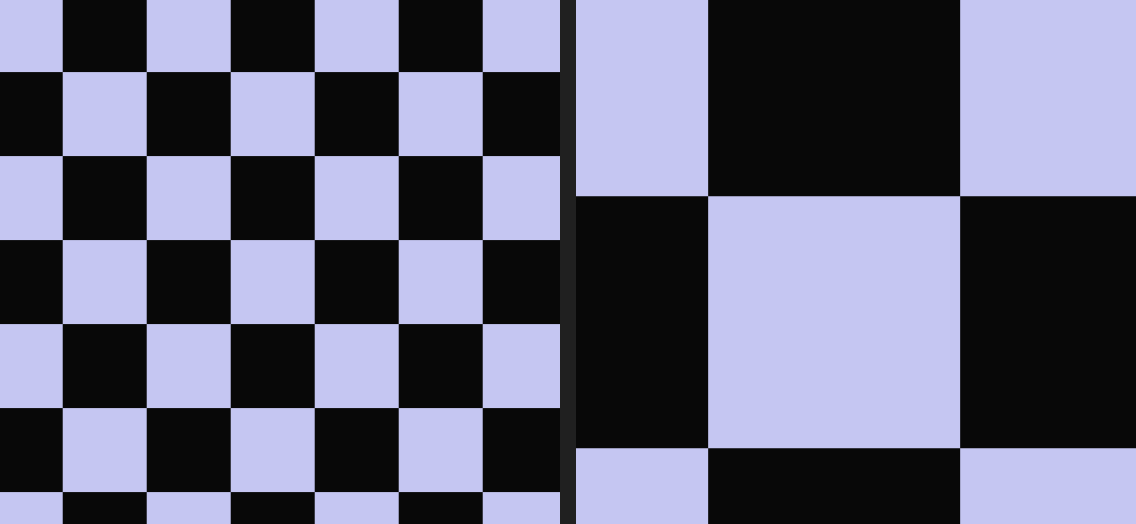
Left, the full canvas; right, a detail of the centre.
Write a Shadertoy shader that draws this pattern.

```glsl
// Flat two-colour checkerboard of square cells, lavender and near-black.
// Each axis gives a signed distance to its nearest cell edge; the product
// of the two clamped distances selects the colour with smooth edges.

// Triangle wave: positive in even cells, negative in odd ones, zero on edges.
vec2 signedEdgeDistance(vec2 cell) {
    return abs(mod(cell - 0.5, 2.0) - 1.0) - 0.5;
}

void mainImage(out vec4 fragColor, in vec2 fragCoord) {
    // Cell side is 0.15 of the canvas width, shifted off the lower left corner
    vec2 cell = (fragCoord / iResolution.x - vec2(0.112, 0.057)) / 0.15;
    float pixel = 1.0 / (0.15 * iResolution.x);

    // Blend across one pixel at every edge
    vec2 side = clamp(signedEdgeDistance(cell) / pixel, -0.5, 0.5);
    float lavenderCover = 0.5 + 2.0 * side.x * side.y;

    vec3 nearBlack = vec3(0.03);
    vec3 lavender = vec3(0.773, 0.777, 0.95);
    fragColor = vec4(mix(nearBlack, lavender, lavenderCover), 1.0);
}
```
